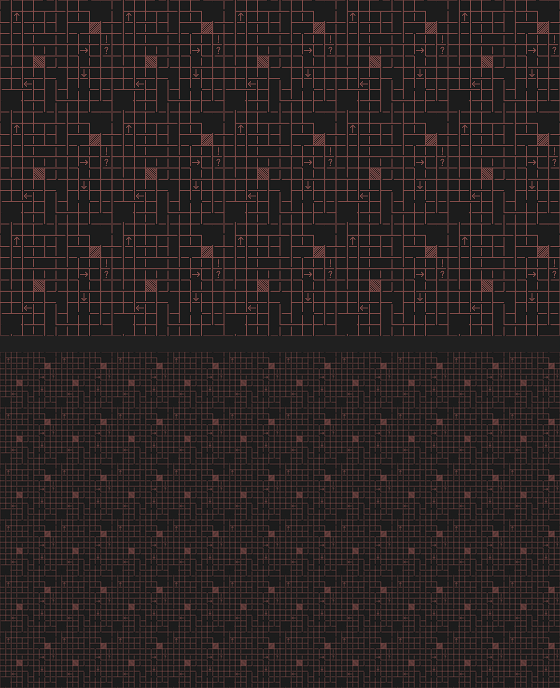
Top: one tile. Bottom: repeated 2 by 2.
Reproduce this pattern procedurally as a WebGL 1 fragment shader.

```glsl
precision highp float;
// Woven maze of thin salmon lines on charcoal, with arrows, hatched cells and blank blocks.
uniform vec2 u_resolution;

#define REPEATS vec2(5.0, 3.0)
#define CELLS 10.0
#define LINE_WIDTH 0.047
#define FRINGE_WIDTH 0.26
#define GAP 0.19
#define MISSING 0.06
#define HATCH_LINES 5.0
#define SEED 3.7
#define GROUND vec3(0.11, 0.11, 0.11)
#define FRINGE vec3(0.07, 0.09, 0.09)
#define LINE vec3(0.94, 0.50, 0.48)

float hash(vec2 p, float salt) {
  vec3 q = fract(vec3(p.xyx + salt + SEED) * vec3(0.1031, 0.1030, 0.0973));
  q += dot(q, q.yzx + 33.33);
  return fract((q.x + q.y) * q.z);
}

// Box-filtered coverage of a stroke, also right when thinner than a pixel
float stroke(float d, float width, float px) {
  float h = 0.5 * width;
  return clamp(min(d + 0.5 * px, h) - max(d - 0.5 * px, -h), 0.0, px) / px;
}

float segment(vec2 p, vec2 a, vec2 b) {
  vec2 ab = b - a;
  return length(p - a - ab * clamp(dot(p - a, ab) / dot(ab, ab), 0.0, 1.0));
}

// Each crossing lets one strand pass; the other may stop short on either side
float gapAt(vec2 node, float vertical, float side) {
  node = mod(node, CELLS);
  float kind = hash(node, 0.0);
  bool yields = vertical > 0.5 ? kind < 0.38 : kind > 0.62;
  bool cut = hash(node, 11.0 + side) < 0.7;
  return yields && cut ? GAP : -1.0;
}

// Distance to the nearest grid edge along one axis
float strand(vec2 p, float vertical) {
  vec2 axis = vec2(1.0 - vertical, vertical);
  vec2 q = vertical > 0.5 ? p.yx : p;
  vec2 base = vec2(floor(q.x), floor(q.y + 0.5));
  vec2 node = vertical > 0.5 ? base.yx : base;
  if (hash(mod(node, CELLS), 29.0 + 8.0 * vertical) < MISSING) return 1.0;
  vec2 f = q - base;
  float before = gapAt(node, vertical, 0.0) - f.x;
  float after = f.x - 1.0 + gapAt(node + axis, vertical, 5.0);
  return length(vec2(max(max(before, after), 0.0), f.y));
}

float arrow(vec2 p, vec2 dir) {
  vec2 q = vec2(dot(p, dir), abs(dot(p, vec2(-dir.y, dir.x))));
  float shaft = segment(q, vec2(-0.33, 0.0), vec2(0.33, 0.0));
  return min(shaft, segment(q, vec2(0.33, 0.0), vec2(0.13, 0.2)));
}

float barAndDot(vec2 p) {
  float bar = segment(p, vec2(0.0, 0.3), vec2(0.0, -0.08));
  return min(bar, max(length(p + vec2(0.0, 0.27)) - 0.025, 0.0));
}

float hookAndDot(vec2 p) {
  const float r = 0.13;
  vec2 q = p - vec2(0.0, 0.16);
  float hook = abs(length(q) - r);
  if (q.x < 0.0 && q.y < 0.0) hook = min(length(q + vec2(r, 0.0)), length(q + vec2(0.0, r)));
  float stem = segment(p, vec2(0.0, 0.03), vec2(0.0, -0.1));
  float dotMark = max(length(p + vec2(0.0, 0.27)) - 0.025, 0.0);
  return min(hook, min(stem, dotMark));
}

// Outlined cell filled with diagonals; slant is 1 or -1
float hatch(vec2 p, float slant) {
  float box = max(abs(p.x), abs(p.y)) - 0.5;
  float phase = fract((p.x - slant * p.y) * HATCH_LINES);
  float diagonal = abs(phase - 0.5) / (HATCH_LINES * 1.4142);
  return min(abs(box), max(diagonal, box));
}

float blockDistance(vec2 p, vec2 center) {
  vec2 a = abs(p - center);
  return max(a.x, a.y);
}

void main() {
  vec2 grid = gl_FragCoord.xy / u_resolution * REPEATS * CELLS;
  vec2 tile = mod(grid, CELLS);
  float px = REPEATS.x * CELLS / u_resolution.x;

  // Grid strands, cleared inside two blank blocks
  float d = min(strand(tile, 0.0), strand(tile, 1.0));
  float blank = min(blockDistance(tile, vec2(9.0)), blockDistance(tile, vec2(1.0)));
  if (blank < 0.86) d = 1.0;

  // Marks, placed by cell centre
  d = min(d, arrow(tile - vec2(1.5, 8.5), vec2(0.0, 1.0)));
  d = min(d, arrow(tile - vec2(7.5, 5.5), vec2(1.0, 0.0)));
  d = min(d, arrow(tile - vec2(7.5, 3.5), vec2(0.0, -1.0)));
  d = min(d, arrow(tile - vec2(2.5, 2.5), vec2(-1.0, 0.0)));
  d = min(d, barAndDot(tile - vec2(9.5, 6.5)));
  d = min(d, hookAndDot(tile - vec2(9.5, 5.5)));
  d = min(d, hatch(tile - vec2(8.5, 7.5), 1.0));
  d = min(d, hatch(tile - vec2(3.5, 4.5), -1.0));

  // Dark fringe beneath the bright line
  vec3 color = mix(GROUND, FRINGE, stroke(d, FRINGE_WIDTH, px));
  color = mix(color, LINE, stroke(d, LINE_WIDTH, px));
  gl_FragColor = vec4(color, 1.0);
}
```
